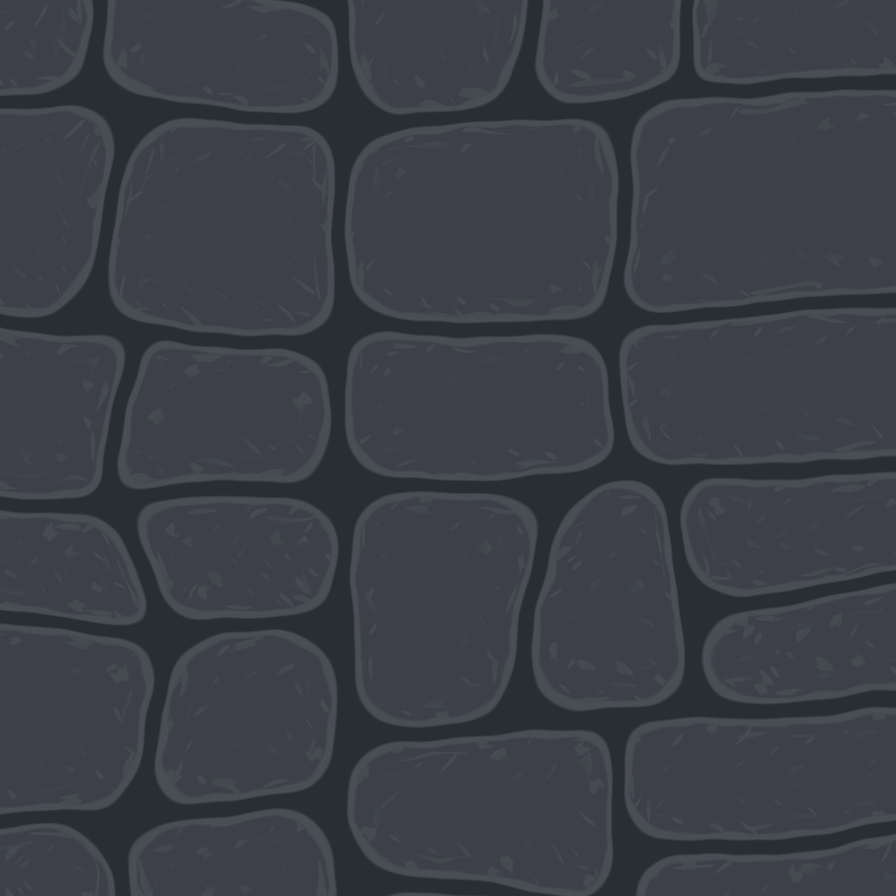
Write a WebGL 1 fragment shader that draws this texture.

```glsl
precision highp float;
// Dark slate masonry: irregular rounded stones with pale, chipped rims.

uniform vec2 u_resolution;

float hash(vec2 p) {
  return fract(sin(dot(p, vec2(127.1, 311.7))) * 43758.545);
}

vec2 gradient(vec2 cell) {
  float angle = 6.2832 * hash(cell);
  return vec2(cos(angle), sin(angle));
}

float gradientNoise(vec2 p) {
  vec2 i = floor(p), f = fract(p);
  vec2 u = f * f * f * (f * (f * 6.0 - 15.0) + 10.0);
  vec2 x = vec2(1.0, 0.0), y = vec2(0.0, 1.0);
  float low = mix(dot(gradient(i), f), dot(gradient(i + x), f - x), u.x);
  float high = mix(dot(gradient(i + y), f - y), dot(gradient(i + 1.0), f - 1.0), u.x);
  return mix(low, high, u.y);
}

float smoothMin(float a, float b, float k) {
  float h = max(k - abs(a - b), 0.0) / k;
  return min(a, b) - 0.25 * h * h * k;
}

// Splits the wall again and again by slightly tilted joints.
// Returns rounded joint distance, position along the nearest joint,
// plain distance to that joint, and the stone id.
vec4 masonry(vec2 p) {
  vec2 lo = vec2(-0.05, -0.15), hi = vec2(1.05, 1.15);
  float id = 1.0, rounded = 1.0, nearest = 1.0, along = 0.0;
  for (int level = 0; level < 5; level++) {
    vec2 size = hi - lo;
    bool upright = size.x > size.y * (0.85 + 0.55 * hash(vec2(id, 1.3)));
    vec2 axis = upright ? vec2(1.0, 0.0) : vec2(0.0, 1.0);
    float tilt = 0.1 * (hash(vec2(id, 2.7)) - 0.5) / dot(size, axis.yx);
    vec2 normal = normalize(axis + axis.yx * tilt);
    vec2 center = lo + size * mix(vec2(0.5), vec2(mix(0.38, 0.62, hash(vec2(id, 4.1)))), axis);
    float side = dot(p - center, normal);
    float joint = abs(side);

    rounded = smoothMin(rounded, joint, mix(0.03, 0.08, hash(vec2(id, 5.9))));
    if (joint < nearest) {
      nearest = joint;
      along = dot(p, vec2(-normal.y, normal.x));
    }
    if (side > 0.0) lo = mix(lo, center, axis);
    else hi = mix(hi, center, axis);
    id = 2.0 * id + step(0.0, side);
  }
  return vec4(rounded, along, nearest, id);
}

void main() {
  vec2 p = gl_FragCoord.xy / min(u_resolution.x, u_resolution.y);
  float pixel = 1.0 / min(u_resolution.x, u_resolution.y);
  float soft = max(0.0016, pixel);

  // Bend the joints gently, then roughen their edges.
  vec2 bent = p + 0.02 * vec2(gradientNoise(p * 5.0), gradientNoise(p * 5.0 + 40.0));
  bent += 0.004 * vec2(gradientNoise(p * 21.0 + 9.0), gradientNoise(p * 21.0 + 70.0));
  vec4 wall = masonry(bent);
  float depth = wall.x;

  // Tapered chips: long ones follow the rim, short ones cut inward.
  vec2 edge = vec2(wall.y + wall.w * 3.7, wall.z + 0.012 * gradientNoise(p * 16.0));
  float chips = smoothstep(0.25, 0.36, gradientNoise(edge * vec2(21.0, 115.0)));
  chips *= 1.0 - smoothstep(0.018, 0.042, depth);
  vec2 slanted = vec2(dot(edge, vec2(0.75, 0.66)), dot(edge, vec2(-0.66, 0.75)));
  float cuts = smoothstep(0.34, 0.44, gradientNoise(slanted * vec2(28.0, 105.0) + 17.0));
  cuts *= 1.0 - smoothstep(0.03, 0.07, depth);

  float rimWidth = 0.0072 + 0.004 * gradientNoise(p * 30.0 + 5.0);
  float rim = 1.0 - smoothstep(-soft, soft, depth - 0.008 - rimWidth);
  float stone = smoothstep(-soft, soft, depth - 0.008);

  vec3 mortar = vec3(0.16, 0.18, 0.20);
  vec3 slate = vec3(0.238, 0.252, 0.282);
  vec3 highlight = vec3(0.285, 0.305, 0.33);
  vec3 color = mix(slate, highlight, max(rim, 0.8 * max(chips, cuts)));
  gl_FragColor = vec4(mix(mortar, color, stone), 1.0);
}
```
